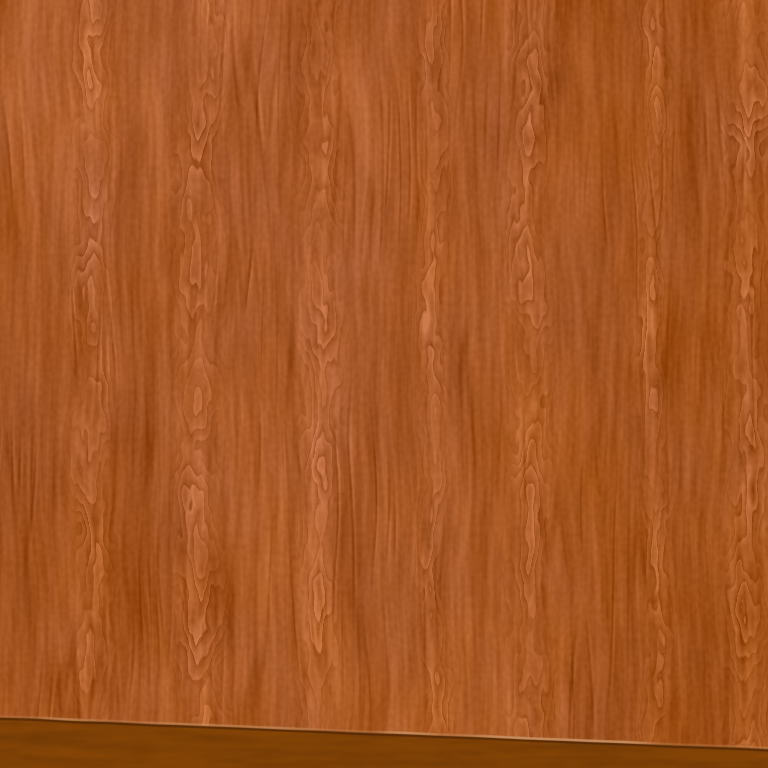
Reproduce this texture procedurally as a WebGL 2 fragment shader.

```glsl
#version 300 es
precision highp float;
// Varnished wood panel with upright grain above a slanted lower trim board.
// Stretched gradient noise makes the streaks; contour lines of a ridge-shaped
// field make the nested, pointed figures that run up the panel in columns.

uniform vec2 u_resolution;
out vec4 fragColor;

const int COLUMNS = 7;
const vec3 DEEP_ORANGE = vec3(0.575, 0.268, 0.058);
const vec3 PALE_ORANGE = vec3(0.725, 0.402, 0.200);
const vec3 TRIM_BROWN = vec3(0.490, 0.250, 0.020);
const vec3 EDGE_LIGHT = vec3(0.780, 0.560, 0.380);
const vec3 EDGE_DARK = vec3(0.300, 0.140, 0.020);

float hash(vec2 cell) {
  uvec2 q = uvec2(ivec2(cell)) * uvec2(1597334677u, 3812015801u);
  uint n = (q.x ^ q.y) * 1597334677u;
  n = (n ^ (n >> 15)) * 2246822519u;
  return float((n ^ (n >> 13)) >> 8) / 16777216.0;
}

float cornerSlope(vec2 cell, vec2 offset) {
  float angle = 6.2831853 * hash(cell);
  return dot(vec2(cos(angle), sin(angle)), offset);
}

// Gradient noise, roughly -1 to 1.
float noise(vec2 p) {
  vec2 cell = floor(p), f = p - cell;
  vec2 s = f * f * f * (f * (f * 6.0 - 15.0) + 10.0);
  vec2 e = vec2(1.0, 0.0);
  float low = mix(cornerSlope(cell, f), cornerSlope(cell + e.xy, f - e.xy), s.x);
  float high = mix(cornerSlope(cell + e.yx, f - e.yx), cornerSlope(cell + e.xx, f - e.xx), s.x);
  return 1.5 * mix(low, high, s.y);
}

// Long vertical fibres at four widths.
float streaks(vec2 p) {
  float broad = noise(p * vec2(22.0, 1.6));
  float medium = noise(p * vec2(58.0, 4.0) + 17.3);
  float fine = noise(p * vec2(120.0, 9.0) + 41.6);
  float hair = noise(p * vec2(210.0, 20.0) + 57.1);
  return 0.20 * broad + 0.26 * medium + 0.27 * fine + 0.17 * hair;
}

// Thin wandering threads where a stretched noise crosses zero.
float threads(vec2 p, float seed) {
  float n = noise(p * vec2(42.0, 2.6) + seed);
  float line = 1.0 - smoothstep(0.02, 0.16, abs(n));
  return line * smoothstep(0.0, 0.55, noise(p * vec2(8.0, 4.5) + seed * 2.3));
}

// One column of ragged arches and closed loops around a wavering centre.
float archFigure(vec2 p, float center, float halfWidth, float id) {
  float waver = 0.010 * noise(vec2(id * 7.3, p.y * 6.0)) + 0.004 * noise(vec2(id * 4.3, p.y * 21.0));
  float side = (p.x - center - waver) / halfWidth;
  float lean = 0.30 * side * noise(vec2(id * 1.7, p.y * 7.0));
  float ridge = sqrt(side * side + 0.06) + lean;
  float rise = 1.5 * noise(vec2(id * 3.7 + 0.4, p.y * 5.5))
             + 0.7 * noise(vec2(id * 5.1 + 9.2, p.y * 12.0));
  float ragged = 0.50 * noise(vec2(p.x * 55.0, p.y * 16.0) + id)
               + 0.22 * noise(vec2(p.x * 120.0, p.y * 38.0) - id);
  float field = ridge + rise + ragged;
  // Each ring climbs slowly to a pale crest, then drops to a thin dark line.
  float ring = fract(field * 1.9);
  float crest = ring * ring * (1.0 - smoothstep(0.80, 1.0, ring));
  float groove = smoothstep(0.80, 0.97, ring) * (1.0 - smoothstep(0.97, 1.0, ring))
               + 0.6 * (1.0 - smoothstep(0.0, 0.22, ring));
  float strength = clamp(0.75 + 0.8 * noise(vec2(id * 2.9 + side * 0.5, p.y * 8.0)), 0.15, 1.3);
  float envelope = exp(-side * side * 0.7);
  float core = 0.20 * exp(-side * side * 3.0);
  return envelope * (strength * (0.95 * crest - 0.52 * groove) + core);
}

float allFigures(vec2 p) {
  float total = 0.0;
  for (int i = 0; i < COLUMNS; i++) {
    float id = float(i);
    float jitter = 0.045 * (hash(vec2(id, 5.0)) - 0.5);
    float center = 0.107 + 0.147 * id + jitter;
    float halfWidth = mix(0.014, 0.024, hash(vec2(id, 11.0)));
    total += archFigure(p, center, halfWidth, id + 1.37);
  }
  return total;
}

vec3 panelColor(vec2 p) {
  vec2 bent = p + vec2(0.007 * noise(p * vec2(7.0, 5.0)), 0.0);
  float clouds = noise(p * vec2(2.6, 1.8) + 3.4);
  float patches = noise(p * vec2(13.0, 5.0) + 8.2);
  float tone = 0.52 + 0.20 * clouds + 0.16 * patches;
  tone += streaks(bent) + allFigures(p);
  tone += 0.30 * threads(bent, 31.7) - 0.42 * threads(bent + 0.003, 31.7);
  tone -= 0.35 * threads(bent, 64.2);
  tone += 0.14 * noise(p * vec2(170.0, 130.0));
  vec3 color = mix(DEEP_ORANGE, PALE_ORANGE, clamp(tone, -0.4, 1.5));
  // Rosy sheen on the upper middle and left, amber stain toward the lower right.
  vec2 toSheen = p - vec2(0.38, 0.75);
  float sheen = exp(-4.0 * dot(toSheen, toSheen));
  float stain = smoothstep(0.45, 0.9, p.x) * (1.0 - 0.5 * p.y);
  float tint = noise(p * vec2(9.0, 5.0) + 90.4) + 0.6 * noise(p * vec2(40.0, 12.0) + 77.7);
  color += vec3(0.004, 0.010, 0.034) * sheen - vec3(0.018, 0.016, 0.026) * stain;
  return color + vec3(-0.006, 0.002, 0.024) * tint;
}

vec3 trimColor(vec2 p) {
  float grain = noise(p * vec2(7.0, 90.0)) + 0.5 * noise(p * vec2(30.0, 160.0));
  return TRIM_BROWN * (1.0 + 0.08 * grain);
}

void main() {
  vec2 p = gl_FragCoord.xy / u_resolution;
  float pixel = 1.0 / u_resolution.y;
  float above = p.y - (0.066 - 0.041 * p.x) - 0.0008 * noise(vec2(p.x * 12.0, 2.0));
  vec3 color = mix(trimColor(p), panelColor(p), smoothstep(-pixel, pixel, above));

  // Bright chipped lip over a thin shadow along the joint.
  float lip = 1.0 - smoothstep(0.0005, 0.0015 + pixel, abs(above - 0.001));
  float gap = 1.0 - smoothstep(0.0005, 0.0015 + pixel, abs(above + 0.002));
  float chipped = smoothstep(-0.5, 0.6, noise(vec2(p.x * 9.0, 6.5)));
  color = mix(color, EDGE_DARK, 0.7 * gap);
  color = mix(color, EDGE_LIGHT, lip * mix(0.3, 0.95, chipped));
  fragColor = vec4(color, 1.0);
}
```
